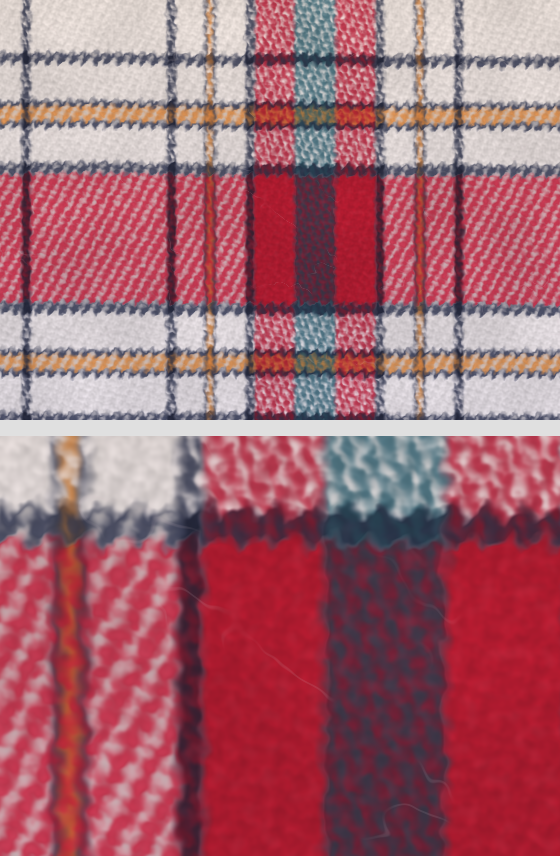
Top: the whole. Bottom: its middle third, enlarged.
Reproduce this texture procedurally as a WebGL 1 fragment shader.

```glsl
precision highp float;
uniform vec2 u_resolution;

const vec3 CREAM = vec3(0.87, 0.84, 0.83);
const vec3 RED = vec3(0.72, 0.12, 0.22);
const vec3 NAVY = vec3(0.20, 0.22, 0.31);
const vec3 TEAL = vec3(0.22, 0.40, 0.46);
const vec3 ORANGE = vec3(0.80, 0.50, 0.24);

vec2 gradient(vec2 cell) {
  float angle = 6.2832 * fract(sin(dot(cell, vec2(127.1, 311.7))) * 43758.55);
  return vec2(cos(angle), sin(angle));
}

float gradientNoise(vec2 p) {
  vec2 i = floor(p), f = fract(p);
  vec2 u = f * f * f * (f * (f * 6.0 - 15.0) + 10.0);
  float a = dot(gradient(i), f);
  float b = dot(gradient(i + vec2(1.0, 0.0)), f - vec2(1.0, 0.0));
  float c = dot(gradient(i + vec2(0.0, 1.0)), f - vec2(0.0, 1.0));
  float d = dot(gradient(i + 1.0), f - 1.0);
  return mix(mix(a, b, u.x), mix(c, d, u.x), u.y);
}

// Soft-edged stripe around a centre
float stripe(float x, float centre, float halfWidth) {
  return 1.0 - smoothstep(halfWidth - 0.006, halfWidth + 0.007, abs(x - centre));
}

// Vertical yarns, mirrored about the teal column
vec3 warpColour(float x) {
  float d = abs(x - 0.75);
  vec3 c = mix(CREAM, RED, stripe(d, 0.0, 0.145));
  c = mix(c, TEAL, stripe(d, 0.0, 0.0486));
  float navy = stripe(d, 0.1545, 0.0105);
  navy = max(navy, stripe(d, 0.342, 0.0105));
  navy = max(navy, stripe(d, 0.6875, 0.0105));
  navy = max(navy, 0.85 * stripe(d, 0.25, 0.0145));
  c = mix(c, NAVY, navy);
  return mix(c, ORANGE, stripe(d, 0.25, 0.006));
}

// Horizontal yarns, mirrored about the red band
vec3 weftColour(float y) {
  float d = abs(y - 0.431);
  vec3 c = mix(CREAM, RED, stripe(d, 0.0, 0.155));
  float navy = stripe(d, 0.1665, 0.0125);
  navy = max(navy, stripe(d, 0.295, 0.031));
  navy = max(navy, stripe(d, 0.427, 0.012));
  c = mix(c, NAVY, navy);
  return mix(c, ORANGE, stripe(d, 0.295, 0.017));
}

void main() {
  vec2 p = gl_FragCoord.xy / u_resolution.y;

  // Fuzzy, slightly sagging yarn edges
  float fluff = gradientNoise(p * 80.0);
  float fibre = gradientNoise(p * 145.0 + 31.0);
  vec2 wobble = vec2(gradientNoise(p * 50.0 + 7.0), gradientNoise(p * 50.0 + 53.0));
  vec2 q = p + 0.006 * wobble + 0.004 * vec2(fluff, fibre);
  q.y += 0.006 * gradientNoise(p * 2.5 + 3.0) + 0.005 * (p.x - 0.67);

  // Steep twill in the ground, finer specks on dyed warp
  float diagonal = sin(6.2832 * (q.x * 36.0 - q.y * 20.0));
  float rows = sin(6.2832 * (q.y * 62.0 + q.x * 18.0));
  float specks = sin(6.2832 * (q.x * 60.0 + q.y * 22.0));
  vec3 warp = warpColour(q.x);
  vec3 weft = weftColour(q.y + 0.005 * diagonal);
  float dyedWarp = smoothstep(0.0, 0.5, CREAM.g - warp.g);
  float twill = mix(0.65 * diagonal, 0.28 * diagonal + 0.42 * specks, dyedWarp);
  twill += 0.26 * rows + 0.5 * fluff + 0.35 * fibre;

  // Dyed yarn dominates the pale nap
  float bias = dot(warp - weft, vec3(0.3));
  bias *= bias > 0.0 ? 0.95 : 0.6;
  float over = smoothstep(-1.1, 1.1, twill + bias);
  vec3 colour = mix(warp, weft, 0.12 + 0.78 * over);

  // Crossings of two dyed yarns deepen, the bluish ones most
  float dyed = clamp((CREAM.g - warp.g) * (CREAM.g - weft.g) * 2.5, 0.0, 1.0);
  float bluish = smoothstep(0.0, 0.2, warp.b - warp.r);
  colour = mix(colour, warp * weft / CREAM, dyed * (0.38 + 0.3 * bluish));

  // Thread relief, wool mottling and uneven nap
  colour *= 1.0 + 0.02 * diagonal + 0.015 * rows;
  colour *= 1.0 + 0.07 * fluff + 0.07 * fibre;
  colour *= 1.0 + 0.08 * gradientNoise(p * 7.0 + 17.0);
  colour = mix(colour, vec3(0.68, 0.62, 0.66), 0.04 + 0.08 * max(fluff, 0.0));

  // Sparse stray hairs
  vec2 h = mat2(0.8, 0.6, -0.6, 0.8) * p;
  float curl = gradientNoise(h * vec2(13.0, 19.0) + 0.15 * wobble);
  float hair = 1.0 - smoothstep(0.005, 0.03, abs(curl));
  hair *= smoothstep(0.15, 0.35, gradientNoise(p * 11.0 + 71.0));
  colour = mix(colour, vec3(0.85, 0.77, 0.79), 0.12 * hair);

  // Warm light above, cooler light below
  colour *= mix(vec3(0.97, 0.98, 1.02), vec3(1.01, 1.0, 0.98), p.y);
  gl_FragColor = vec4(clamp(colour, 0.0, 1.0), 1.0);
}
```
